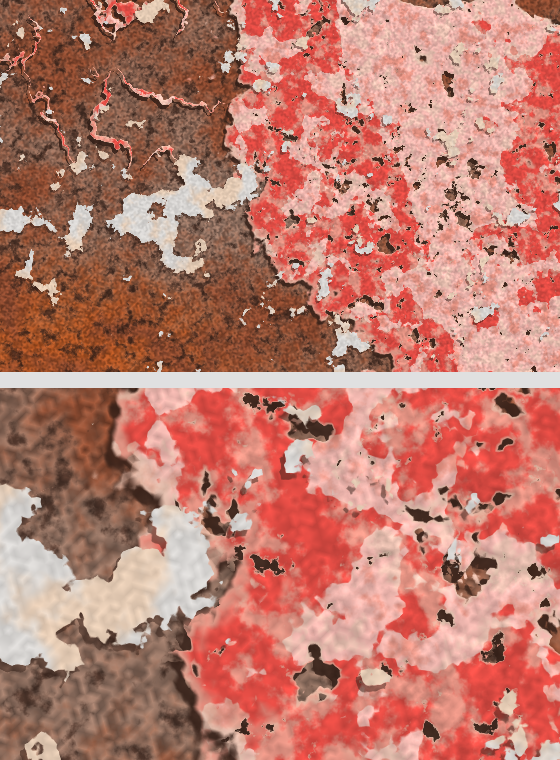
Top, the full canvas; bottom, a detail of the centre.
A Shadertoy shader for this texture:

```glsl
// Peeling red and pink paint with white primer flakes over rusty metal.

const vec3 RUST       = vec3(0.53, 0.28, 0.18);
const vec3 RUST_GLOW  = vec3(0.66, 0.31, 0.12);
const vec3 BARE_METAL = vec3(0.55, 0.43, 0.37);
const vec3 SHADE      = vec3(0.20, 0.12, 0.09);
const vec3 RED        = vec3(0.86, 0.29, 0.26);
const vec3 SALMON     = vec3(0.87, 0.56, 0.50);
const vec3 PINK       = vec3(0.92, 0.70, 0.67);
const vec3 CREAM      = vec3(0.89, 0.79, 0.70);
const vec3 PRIMER     = vec3(0.84, 0.83, 0.82);
const vec2 TO_LIGHT   = vec2(0.007, 0.010);
const float SOFTNESS  = 0.07;
const float CHIP_SIZE = 13.0;

float hash(vec2 p) {
    vec3 q = fract(p.xyx * 0.1031);
    q += dot(q, q.yzx + 33.33);
    return fract((q.x + q.y) * q.z);
}

// Linear noise on a triangle grid: its contours are angular, like flakes.
float facet(vec2 p) {
    vec2 s = p + dot(p, vec2(0.366));
    vec2 cell = floor(s), f = s - cell;
    vec2 side = f.x > f.y ? vec2(1, 0) : vec2(0, 1);
    float hi = max(f.x, f.y), lo = min(f.x, f.y);
    return hash(cell) * (1.0 - hi) + hash(cell + side) * (hi - lo)
         + hash(cell + 1.0) * lo;
}

float ragged(vec2 p) {
    float sum = 0.0, gain = 0.5, total = 0.0;
    for (int i = 0; i < 5; i++) {
        sum += gain * facet(p);
        total += gain;
        gain *= 0.56;
        p = mat2(1.6, 1.2, -1.2, 1.6) * p + 17.3;
    }
    return sum / total;
}

float blob(vec2 p, vec2 center, vec2 radius) {
    vec2 q = (p - center) / radius;
    return exp(-dot(q, q));
}

float cover(float field) { return smoothstep(-SOFTNESS, SOFTNESS, field); }

// Positive where the coloured paint still holds.
float paintField(vec2 p) {
    float edge = 0.55 + 0.48 * pow(max(1.0 - p.y, 0.0), 1.7);
    float sheet = min((p.x - edge) * 5.0, 1.1) + (ragged(p * 7.0) - 0.5) * 3.2;
    sheet -= 2.0 * blob(p, vec2(1.49, 1.02), vec2(0.10, 0.06));
    sheet -= 2.5 * blob(p, vec2(1.17, 1.01), vec2(0.12, 0.03));
    float wear = 0.07 * blob(p, vec2(1.08, 0.45), vec2(0.22, 0.22))
               - 0.06 * blob(p, vec2(1.15, 0.88), vec2(0.25, 0.15));
    float chips = (0.70 - wear - ragged(p * CHIP_SIZE + 41.0)) * 7.0;
    float nicks = (0.74 - wear - ragged(p * CHIP_SIZE * 2.6 + 9.0)) * 5.0;
    float loose = blob(p, vec2(0.33, 0.68), vec2(0.28, 0.13))
                + blob(p, vec2(0.38, 0.97), vec2(0.22, 0.07))
                + 0.6 * blob(p, vec2(0.05, 0.88), vec2(0.12, 0.08));
    float curls = (0.07 * loose - 0.022 - abs(ragged(p * 5.5 + 63.0) - 0.5)) * 20.0;
    return max(min(sheet, min(chips, nicks)), curls);
}

float primerField(vec2 p) {
    vec2 q = vec2(p.x, p.y - 0.22 * (p.x - 0.5));
    float amount = 0.30 * blob(q, vec2(0.48, 0.44), vec2(0.30, 0.10))
                 + 0.17 * blob(p, vec2(0.90, 0.07), vec2(0.10, 0.16))
                 + 0.20 * blob(p, vec2(0.05, 0.41), vec2(0.14, 0.04))
                 + 0.17 * blob(p, vec2(0.40, 0.96), vec2(0.16, 0.06));
    return (amount + ragged(p * 14.0 + 27.0) - 0.70) * 6.0;
}

vec3 metalColor(vec2 p, float grain) {
    float patches = ragged(p * 5.0 + 80.0);
    float pits = ragged(p * 38.0 + 5.0);
    float glow = blob(p, vec2(0.15, 0.05), vec2(0.55, 0.28));
    float grey = 0.55 + 0.35 * blob(p, vec2(0.55, 0.40), vec2(0.4, 0.2)) - 0.45 * glow;
    vec3 color = mix(RUST, RUST_GLOW, glow * smoothstep(0.35, 0.6, patches));
    float bare = smoothstep(0.32, 0.68, 0.6 * patches + 0.4 * pits + 0.3 * (grey - 0.5));
    color = mix(color, BARE_METAL, bare * clamp(grey + 0.25, 0.0, 1.0));
    color = mix(color, SHADE, 0.75 * smoothstep(0.53, 0.75, pits));
    return color * (0.72 + 0.56 * grain);
}

vec3 paintColor(vec2 p, float grain) {
    float area = blob(p, vec2(1.12, 0.92), vec2(0.26, 0.26))
               + blob(p, vec2(1.22, 0.48), vec2(0.13, 0.32))
               + blob(p, vec2(1.45, 0.03), vec2(0.16, 0.13));
    float pink = cover((0.48 * area + ragged(p * 11.0 + 12.0) - 0.62) * 6.0);
    float dust = ragged(p * 30.0 + 55.0);
    vec3 red = mix(RED, SALMON, smoothstep(0.47, 0.66, dust));
    vec3 pale = mix(SALMON, PINK, smoothstep(0.28, 0.50, dust));
    pale = mix(pale, CREAM, 0.5 * smoothstep(0.52, 0.70, dust));
    return mix(red, pale, pink) * (0.88 + 0.24 * grain);
}

void mainImage(out vec4 fragColor, in vec2 fragCoord) {
    vec2 p = fragCoord / iResolution.y;
    float grain = facet(p * 150.0);
    float paint = paintField(p), primer = primerField(p);
    float paintLit = paintField(p + TO_LIGHT), primerLit = primerField(p + TO_LIGHT * 0.6);

    // Bare metal, shaded by the flakes that stand above it
    vec3 color = metalColor(p, grain);
    color = mix(color, SHADE, 0.85 * cover(paintLit));

    // Paint with pale broken rims
    vec3 coat = paintColor(p, grain);
    float rim = 1.0 - smoothstep(0.05, 0.32, paint);
    coat = mix(coat, CREAM, 0.6 * rim);
    coat *= 1.0 + clamp((paint - paintLit) * 0.10, -0.14, 0.10);
    color = mix(color, coat, cover(paint));

    // Primer flakes with their own thin shadows
    color = mix(color, SHADE, 0.5 * cover(primerLit) * (1.0 - cover(primer)));
    vec3 flake = mix(PRIMER, CREAM, smoothstep(0.42, 0.62, ragged(p * 9.0 + 33.0)));
    color = mix(color, flake * (0.92 + 0.16 * grain), cover(primer));

    fragColor = vec4(color, 1.0);
}
```
